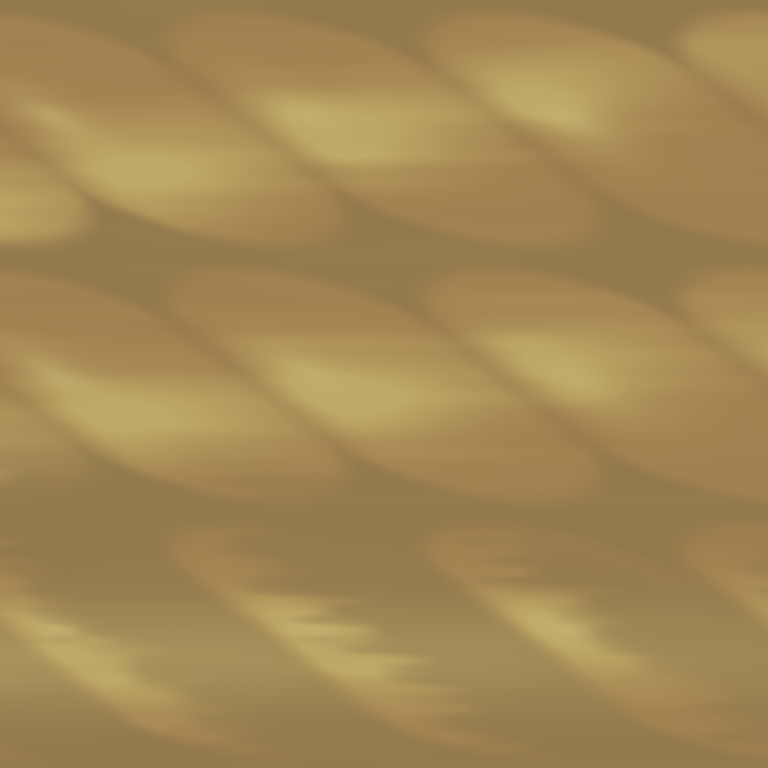
Reproduce this background procedurally as a Shadertoy shader.

```glsl
// Three rows of soft golden rope, three slanted strands in each row.
// Strands are sheared ellipses in repeated cells, lit along a drifting band;
// the lowest row is worn down to ragged bright patches by streaked noise.

#define REPEATS 3.0
#define SLANT 1.3
#define STRAND_SIZE vec2(0.64, 0.475)
#define EDGE_SOFTNESS 0.17
#define BAND_WIDTH 0.20
#define STREAKS 0.10
#define GAP_COLOR vec3(0.575, 0.478, 0.302)
#define STRAND_COLOR vec3(0.637, 0.503, 0.312)
#define LIGHT_COLOR vec3(0.745, 0.660, 0.400)
#define DULL_COLOR vec3(0.685, 0.600, 0.375)
#define GLINT_COLOR vec3(0.780, 0.705, 0.470)

float hash(vec2 p) {
    p = fract(p * vec2(0.1031, 0.1030));
    p += dot(p, p.yx + 33.33);
    return fract((p.x + p.y) * p.x * 43.7);
}

float noise(vec2 p) {
    vec2 i = floor(p), f = fract(p);
    f = f * f * (3.0 - 2.0 * f);
    vec2 e = vec2(1.0, 0.0);
    return mix(mix(hash(i), hash(i + e), f.x),
               mix(hash(i + e.yx), hash(i + e.xx), f.x), f.y);
}

float bell(float x, float width) {
    x /= width;
    return exp(-x * x);
}

// Smooth falling step from 1 at a to 0 at b
float fall(float a, float b, float x) {
    return 1.0 - smoothstep(a, b, x);
}

void mainImage(out vec4 fragColor, in vec2 fragCoord) {
    vec2 p = fragCoord / iResolution.xy;
    p.y = 1.0 - p.y;                        // rows count downward

    // Cell coordinates: u runs from seam to seam, h across the rope
    vec2 q = p * REPEATS;
    float row = floor(q.y);
    float h = fract(q.y) - 0.504;
    float u = fract(q.x - SLANT * h);

    // Strand outline
    float radius = length(vec2(u - 0.5, h) / STRAND_SIZE);
    float cover = fall(1.04 - EDGE_SOFTNESS, 1.04, radius);

    // Horizontal streaks and ragged wear growing toward the lower left
    float streak = noise(q * vec2(1.5, 18.0)) - 0.5;
    float ragged = noise(q * vec2(5.0, 26.0) + 7.0) - 0.5;
    float wear = smoothstep(0.51, 0.66, p.y - 0.15 * p.x);
    float patchMask = smoothstep(0.0, 0.16, u)
                    * fall(0.18, 0.62, u + 0.32 * ragged);
    cover *= mix(1.0, patchMask, wear);

    // Light band drifts upward to the right and dims at the seams
    float drift = 0.05 + (0.6 - 0.25 * row) * (0.4 - p.x);
    float profile = 0.5 + 0.5 * smoothstep(0.0, 0.22, u) * fall(0.4, 1.0, u);
    float fade = 1.0 - 0.55 * smoothstep(0.6, 1.0, p.x);
    float band = bell(h - drift, BAND_WIDTH + 0.03 * streak);
    float light = band * profile * fade * (1.0 + STREAKS * 2.0 * streak);
    light += 0.35 * bell(h + 0.04, 0.16) * bell(u - 0.27, 0.16);

    // Dull ground shows through wherever the strand is worn
    float dull = wear * bell(h - 0.06, 0.19) * (0.8 - 0.35 * p.x);
    vec3 ground = mix(GAP_COLOR, DULL_COLOR, dull);
    vec3 strand = mix(STRAND_COLOR, LIGHT_COLOR, clamp(light, 0.0, 1.0));

    // Thin shadow on the seam and a small glint on each strand
    float seam = bell(min(u, 1.0 - u), 0.07) * (1.0 - wear);
    strand *= 1.0 - 0.045 * seam;
    float glint = bell(h + 0.04, 0.06) * bell(u - 0.27, 0.08);
    strand = mix(strand, GLINT_COLOR, 0.4 * glint);

    vec3 color = mix(ground, strand, cover);
    color *= 1.0 + 0.02 * streak;
    fragColor = vec4(color, 1.0);
}
```
